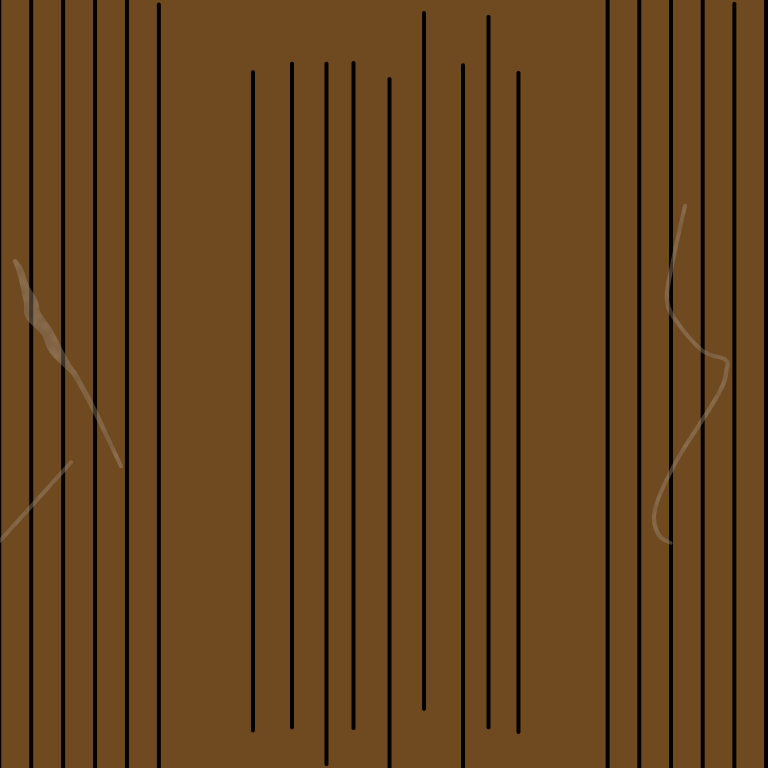
Give the GLSL for this texture, as a Shadertoy shader.

```glsl
// Brown wooden boards split by dark vertical grooves, with pale worn scratches.
// Grooves are rounded capsules: even rows at both sides, uneven ones between.
// Scratches are tapered splines, blended thinly and mottled by gradient noise.

#define WOOD_COLOR vec3(0.435, 0.290, 0.125)
#define GROOVE_COLOR vec3(0.008, 0.004, 0.0)
#define SCRATCH_COLOR vec3(0.64, 0.58, 0.52)
#define SCRATCH_OPACITY 0.38
#define MOTTLE_AMOUNT 0.22
#define MOTTLE_SCALE 75.0
#define GROOVE_RADIUS 0.0026
#define LEFT_START -0.0009
#define LEFT_STEP 0.04155
#define RIGHT_START 0.7912
#define RIGHT_STEP 0.04125
#define SPLINE_STEPS 4

// Inner grooves: x, bottom, top
const vec3 INNER[9] = vec3[9](
    vec3(0.3294, 0.049, 0.906), vec3(0.3802, 0.053, 0.917),
    vec3(0.4251, 0.005, 0.917), vec3(0.4603, 0.052, 0.918),
    vec3(0.5072, -0.02, 0.897), vec3(0.5521, 0.077, 0.983),
    vec3(0.6029, -0.02, 0.915), vec3(0.6361, 0.053, 0.978),
    vec3(0.6751, 0.047, 0.905));

// Scratch control points: x, y, radius
const vec3 GOUGE[12] = vec3[12](
    vec3(0.0195, 0.660, 0.0028), vec3(0.026, 0.648, 0.0045),
    vec3(0.0325, 0.626, 0.0055), vec3(0.0405, 0.605, 0.0092),
    vec3(0.043, 0.590, 0.0100), vec3(0.061, 0.568, 0.0075),
    vec3(0.0715, 0.546, 0.0085), vec3(0.0885, 0.523, 0.0045),
    vec3(0.099, 0.510, 0.0035), vec3(0.124, 0.4635, 0.0033),
    vec3(0.141, 0.428, 0.0028), vec3(0.1575, 0.393, 0.0026));
const vec3 CRACK[12] = vec3[12](
    vec3(0.892, 0.732, 0.0026), vec3(0.8765, 0.662, 0.0026),
    vec3(0.8685, 0.609, 0.0030), vec3(0.8835, 0.578, 0.0026),
    vec3(0.915, 0.543, 0.0026), vec3(0.944, 0.532, 0.0026),
    vec3(0.946, 0.518, 0.0028), vec3(0.935, 0.486, 0.0028),
    vec3(0.8815, 0.401, 0.0026), vec3(0.853, 0.338, 0.0026),
    vec3(0.857, 0.3045, 0.0028), vec3(0.8735, 0.293, 0.0022));

vec2 hashGradient(vec2 cell) {
    float angle = 6.2832 * fract(sin(dot(cell, vec2(127.1, 311.7))) * 43758.5);
    return vec2(cos(angle), sin(angle));
}

float gradientNoise(vec2 p) {
    vec2 i = floor(p), f = fract(p), e = vec2(1.0, 0.0);
    vec2 u = f * f * f * (f * (f * 6.0 - 15.0) + 10.0);
    float low = mix(dot(hashGradient(i), f),
                    dot(hashGradient(i + e.xy), f - e.xy), u.x);
    float high = mix(dot(hashGradient(i + e.yx), f - e.yx),
                     dot(hashGradient(i + e.xx), f - e.xx), u.x);
    return mix(low, high, u.y);
}

// Distance to a segment whose radius (z) varies along it
float taperedSegment(vec2 p, vec3 a, vec3 b) {
    vec2 ab = b.xy - a.xy;
    float t = clamp(dot(p - a.xy, ab) / dot(ab, ab), 0.0, 1.0);
    return length(p - a.xy - ab * t) - mix(a.z, b.z, t);
}

float groove(vec2 p, float x, float bottom, float top) {
    return length(p - vec2(x, clamp(p.y, bottom, top))) - GROOVE_RADIUS;
}

vec3 catmullRom(vec3 a, vec3 b, vec3 c, vec3 d, float t) {
    return b + 0.5 * t * (c - a + t * (2.0 * a - 5.0 * b + 4.0 * c - d
             + t * (3.0 * (b - c) + d - a)));
}

float splineDistance(vec2 p, vec3 k[12]) {
    float dist = 1.0;
    for (int i = 0; i < 11; i++) {
        vec3 from = k[i];
        for (int s = 1; s <= SPLINE_STEPS; s++) {
            float t = float(s) / float(SPLINE_STEPS);
            vec3 to = catmullRom(k[max(i - 1, 0)], k[i], k[i + 1], k[min(i + 2, 11)], t);
            dist = min(dist, taperedSegment(p, from, to));
            from = to;
        }
    }
    return dist;
}

float coverage(float dist, float pixel) {
    return clamp(0.5 - dist / pixel, 0.0, 1.0);
}

void mainImage(out vec4 fragColor, in vec2 fragCoord) {
    vec2 p = fragCoord / iResolution.xy;
    float pixel = 1.0 / iResolution.y;

    // Grooves; the last on the left and fifth on the right stop near the top
    float grooves = 1.0;
    for (int i = 0; i < 6; i++) {
        float n = float(i);
        grooves = min(grooves, groove(p, LEFT_START + n * LEFT_STEP, -0.1, i == 5 ? 0.994 : 1.1));
        grooves = min(grooves, groove(p, RIGHT_START + n * RIGHT_STEP, -0.1, i == 4 ? 0.995 : 1.1));
    }
    for (int i = 0; i < 9; i++)
        grooves = min(grooves, groove(p, INNER[i].x, INNER[i].y, INNER[i].z));
    vec3 color = mix(WOOD_COLOR, GROOVE_COLOR, coverage(grooves, pixel));

    // Scratches laid over the wood and grooves
    float scratches = min(splineDistance(p, GOUGE), splineDistance(p, CRACK));
    scratches = min(scratches, taperedSegment(p, vec3(0.0, 0.296, 0.0026), vec3(0.0925, 0.398, 0.0026)));
    float mottle = 1.0 + MOTTLE_AMOUNT * gradientNoise(p * MOTTLE_SCALE);
    color = mix(color, SCRATCH_COLOR * mottle, SCRATCH_OPACITY * coverage(scratches, pixel));

    fragColor = vec4(color, 1.0);
}
```
